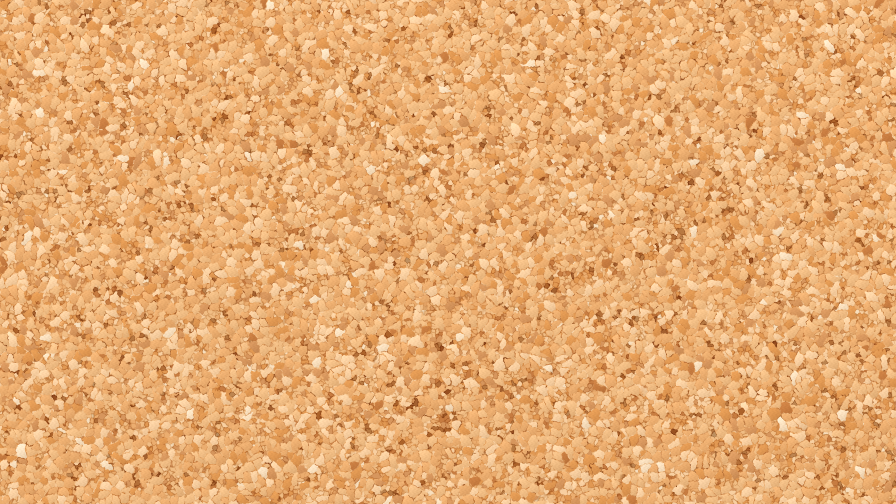
Give the GLSL for this texture, as a Shadertoy shader.

```glsl
// Pressed cork board: pale ragged chips scattered over a bed of finer crumbs.
// Both layers are cellular noise with a random size, stretch and turn per grain;
// layered sines fray the outlines and mottle the surfaces.

const float CHIPS_PER_HEIGHT = 60.0;
const float CRUMBS_PER_HEIGHT = 112.0;
const float CHIP_SHARE = 0.72;
const float BRIGHTNESS = 1.02;
const vec3 SEAM_TINT = vec3(0.79, 0.65, 0.47);
const vec3 FLECK_TINT = vec3(0.76, 0.64, 0.50);

struct Grain {
    vec2 offset;  // position relative to the grain centre
    float edge;   // distance to the neighbouring grain, in cells
    vec3 seed;    // random values of this grain
};

vec3 hash32(vec2 p) {
    vec3 q = fract(vec3(p.xyx) * vec3(0.1031, 0.1030, 0.0973));
    q += dot(q, q.yxz + 33.33);
    return fract((q.xxy + q.yzz) * q.zyx);
}

float layeredSines(vec2 p) {
    float waves = sin(p.x + 1.7 * sin(p.y * 0.8));
    waves += 0.6 * sin(p.y * 1.9 - p.x * 0.7 + 1.3);
    waves += 0.4 * sin(p.x * 2.7 + p.y * 2.3 + 4.1);
    return waves * 0.5;
}

// Distance that is shorter along the random axis of a grain than across it
float grainDistance(vec2 d, float turn, float stretch) {
    float angle = turn * 6.2832;
    vec2 axis = vec2(cos(angle), sin(angle));
    vec2 local = vec2(dot(d, axis), dot(d, vec2(-axis.y, axis.x)));
    return length(local * vec2(1.0 / stretch, stretch));
}

Grain cellularGrain(vec2 p, float layer) {
    vec2 cell = floor(p);
    Grain grain = Grain(vec2(0.0), 0.0, vec3(0.0));
    float nearest = 9.0;
    float second = 9.0;
    for (int y = -1; y <= 1; y++) {
        for (int x = -1; x <= 1; x++) {
            vec2 id = cell + vec2(x, y);
            vec3 place = hash32(id + layer);
            vec3 seed = hash32(id + layer + 217.0);
            vec2 d = p - id - place.xy;
            float size = mix(0.85, 1.2, fract(seed.z * 7.0));
            float dist = grainDistance(d, place.z, mix(1.0, 1.45, seed.z)) / size;
            if (dist < nearest) {
                second = nearest;
                nearest = dist;
                grain.offset = d;
                grain.seed = seed;
            } else {
                second = min(second, dist);
            }
        }
    }
    grain.edge = second - nearest;
    return grain;
}

// Picks a cork colour, from dark at 0 to pale at 1
vec3 corkColor(float tone) {
    vec3 color = vec3(0.77, 0.48, 0.25);
    color = mix(color, vec3(0.83, 0.58, 0.36), step(0.04, tone));
    color = mix(color, vec3(0.87, 0.59, 0.32), step(0.14, tone));
    color = mix(color, vec3(0.91, 0.67, 0.43), step(0.27, tone));
    color = mix(color, vec3(0.93, 0.73, 0.51), step(0.56, tone));
    color = mix(color, vec3(0.96, 0.80, 0.62), step(0.86, tone));
    return mix(color, vec3(0.96, 0.86, 0.73), step(0.988, tone));
}

vec3 crumbBed(vec2 p) {
    Grain crumb = cellularGrain(p * CRUMBS_PER_HEIGHT, 53.0);
    float seam = 1.0 - smoothstep(0.0, 0.3, crumb.edge);
    vec3 color = corkColor(crumb.seed.x);
    color *= mix(vec3(1.0), SEAM_TINT, seam * mix(0.1, 1.2, crumb.seed.y));
    return color * mix(vec3(1.0), FLECK_TINT, step(0.94, crumb.seed.y));
}

vec3 corkBoard(vec2 p) {
    vec2 bend = vec2(layeredSines(p * 390.0), layeredSines(p.yx * 430.0 + 5.0));
    vec2 q = p + bend * 0.0014;

    // Chips cover most of the bed and leave crumbs in the gaps
    Grain chip = cellularGrain(q * CHIPS_PER_HEIGHT, 11.0);
    vec3 chipColor = corkColor(pow(chip.seed.x, 0.7));
    float mottle = layeredSines(p * 800.0 + chip.seed.yz * 40.0);
    float relief = dot(chip.offset, vec2(-0.05, 0.08));
    chipColor *= 1.0 + (relief + 0.035 * mottle) * vec3(0.8, 1.0, 1.3);
    float cover = smoothstep(0.02, 0.16, chip.edge) * step(chip.seed.y, CHIP_SHARE);
    vec3 color = mix(crumbBed(q), chipColor, cover);

    // Faint broad variation across the board
    float broad = 0.004 * layeredSines(p * 9.0) + 0.015 * (p.y - 0.5);
    return color * (BRIGHTNESS + broad);
}

void mainImage(out vec4 fragColor, in vec2 fragCoord) {
    // Four samples per pixel smooth the grain edges
    vec3 color = vec3(0.0);
    for (int i = 0; i < 4; i++) {
        vec2 shift = vec2(i % 2, i / 2) * 0.5 - 0.25;
        color += corkBoard((fragCoord + shift) / iResolution.y);
    }
    fragColor = vec4(color * 0.25, 1.0);
}
```
